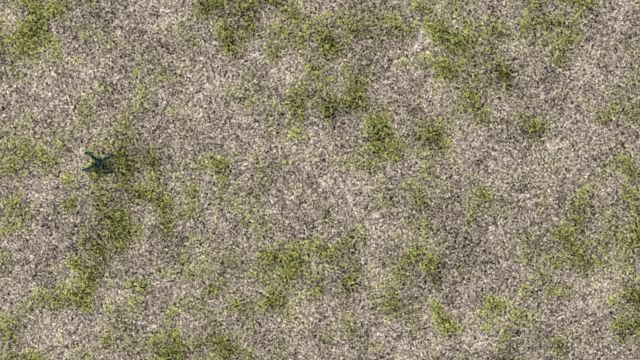
Write a Shadertoy shader that draws this texture.

```glsl
vec2 hash2(vec2 p) {
    vec3 h = fract(p.xyx * vec3(0.1031, 0.1030, 0.0973));
    h += dot(h, h.yzx + 33.33);
    return fract((h.xx + h.yz) * h.zy);
}

float cornerSlope(vec2 cell, vec2 corner, vec2 f) {
    return dot(hash2(cell + corner) * 2.0 - 1.0, f - corner);
}

float gradientNoise(vec2 p) {
    vec2 cell = floor(p), f = p - cell;
    vec2 u = f * f * f * (f * (f * 6.0 - 15.0) + 10.0);
    float low = mix(cornerSlope(cell, vec2(0, 0), f), cornerSlope(cell, vec2(1, 0), f), u.x);
    float high = mix(cornerSlope(cell, vec2(0, 1), f), cornerSlope(cell, vec2(1, 1), f), u.x);
    return 1.4 * mix(low, high, u.y);
}

mat2 rotation(float angle) {
    float c = cos(angle), s = sin(angle);
    return mat2(c, s, -s, c);
}

float segmentDistance(vec2 p, vec2 a, vec2 b) {
    vec2 along = b - a;
    return length(p - a - along * clamp(dot(p - a, along) / dot(along, along), 0.0, 1.0));
}

// Loose drifts of plants made of many small clumps
float growth(vec2 p) {
    p = rotation(0.6) * p + 17.0;
    float n = 0.5 * gradientNoise(p * 3.6);
    n += 0.55 * gradientNoise(p * 8.3 + 5.0);
    n += 0.55 * gradientNoise(p * 17.0 + 9.0);
    return n;
}

// Short stalks at random angles, some lit and some shaded
float stalks(vec2 p, float density) {
    vec2 q = rotation(density) * p * density + 40.0;
    vec2 cell = floor(q);
    float blur = 0.6 * density / iResolution.y;
    float tone = 0.0;
    for (int y = -1; y <= 1; y++) {
        for (int x = -1; x <= 1; x++) {
            vec2 id = cell + vec2(x, y);
            vec2 rnd = hash2(id + 71.0);
            float angle = rnd.x * 3.14159;
            vec2 reach = vec2(cos(angle), sin(angle)) * mix(0.2, 0.6, rnd.y);
            vec2 root = id + hash2(id);
            float d = segmentDistance(q, root - reach, root + reach);
            float shade = fract(rnd.y * 7.0 + rnd.x * 3.0) * 2.0 - 1.0;
            tone += shade * (1.0 - smoothstep(0.1 - blur, 0.1 + blur, d));
        }
    }
    return tone;
}

// Small dark four-armed shape lying on the grass
vec3 addDarkShape(vec3 color, vec2 p, float grain) {
    p -= vec2(0.275, 0.548);
    float blur = 1.0 / iResolution.y;
    float shadow = length((p - vec2(0.012, -0.012)) * vec2(1.0, 1.4));
    color *= 1.0 - 0.45 * (1.0 - smoothstep(0.01, 0.045, shadow));
    float d = length(p * vec2(1.2, 0.9)) - 0.013;
    for (int i = 0; i < 4; i++) {
        float angle = 0.65 + float(i) * 1.5708;
        vec2 tip = vec2(cos(angle) * 0.045, sin(angle) * 0.034);
        d = min(d, segmentDistance(p, vec2(0), tip) - 0.004);
        d = min(d, segmentDistance(p, tip - vec2(0.009, 0), tip + vec2(0.009, 0)) - 0.003);
    }
    vec3 teal = vec3(0.15, 0.22, 0.23) * (1.0 + grain);
    return mix(color, teal, 0.9 * (1.0 - smoothstep(-blur, blur, d)));
}

void mainImage(out vec4 fragColor, in vec2 fragCoord) {
    vec2 p = fragCoord / iResolution.y;

    // Grain, from bare patches down to single blades
    float patches = gradientNoise(p * 4.5 + 31.0) + gradientNoise(rotation(0.9) * p * 11.0);
    float tufts = gradientNoise(rotation(0.4) * p * 29.0 + 3.0);
    float blades = gradientNoise(rotation(1.1) * p * 66.0 + 8.0);
    float grain = gradientNoise(rotation(0.5) * p * 127.0 + 12.0);
    float specks = gradientNoise(rotation(1.3) * p * 171.0 + 27.0);

    float drift = growth(p);
    float plants = drift + 0.4 * tufts + 0.4 * blades + 0.2 * grain;
    float green = 0.88 * smoothstep(0.02, 0.55, plants);
    green = max(green, 0.3 * smoothstep(-0.25, 0.3, drift + 0.3 * tufts));
    float shadow = smoothstep(0.0, 0.6, growth(p + vec2(-0.012, 0.015)) + 0.4 * tufts);

    float light = 0.59 + 0.17 * patches + 0.2 * tufts + 0.3 * blades;
    light += 0.42 * grain + 0.38 * specks;
    light += 0.22 * stalks(p, 57.0) + 0.28 * stalks(p, 98.0);
    light -= 0.24 * shadow;
    light = clamp(light, -0.1, 1.2);

    // Dry straw, leaves and yellow flower flecks
    vec3 straw = mix(vec3(0.24, 0.21, 0.18), vec3(0.86, 0.80, 0.735), light);
    vec3 leaf = mix(vec3(0.16, 0.18, 0.08), vec3(0.74, 0.76, 0.42), light);
    vec3 color = mix(straw, leaf, green);
    float fleck = smoothstep(0.3, 0.45, gradientNoise(rotation(0.2) * p * 83.0 + 55.0));
    fleck *= smoothstep(-0.1, 0.25, drift);
    color = mix(color, vec3(0.75, 0.72, 0.34), 0.55 * fleck);

    color = addDarkShape(color, p, grain);
    fragColor = vec4(clamp(color, 0.0, 1.0), 1.0);
}
```
